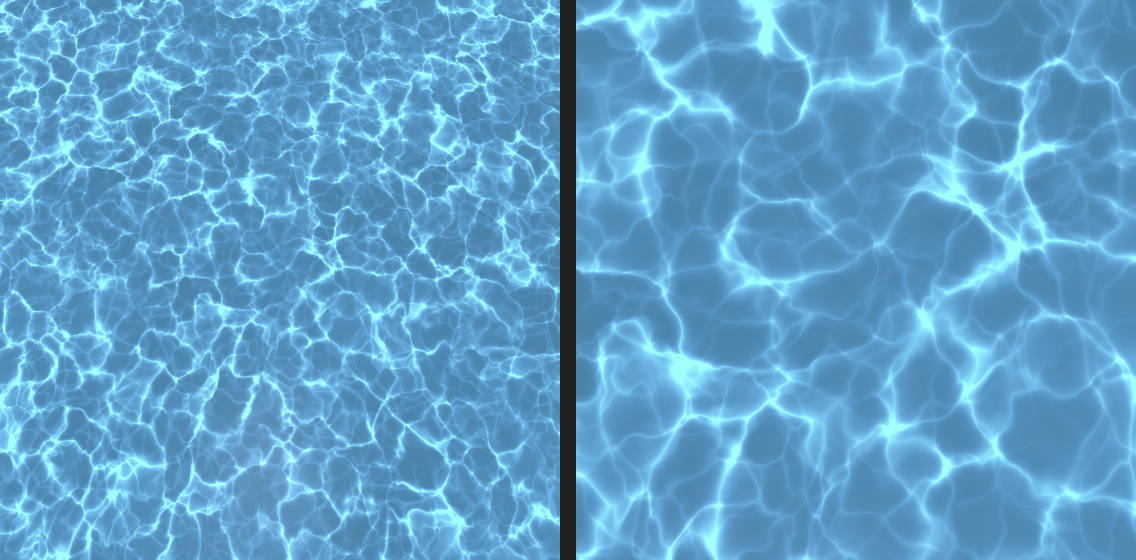
Left, the full canvas; right, a detail of the centre.
Give the GLSL for this texture, as a Shadertoy shader.

```glsl
float hash(vec2 p) {
    vec3 q = fract(vec3(p.xyx) * 0.1031);
    q += dot(q, q.yzx + 33.33);
    return fract((q.x + q.y) * q.z);
}

vec2 hash2(vec2 p) {
    return vec2(hash(p), hash(p + 71.7));
}

float noise(vec2 p) {
    vec2 cell = floor(p);
    vec2 f = fract(p);
    f = f * f * f * (f * (f * 6.0 - 15.0) + 10.0);
    float low = mix(hash(cell), hash(cell + vec2(1, 0)), f.x);
    float high = mix(hash(cell + vec2(0, 1)), hash(cell + vec2(1, 1)), f.x);
    return mix(low, high, f.y);
}

vec2 noise2(vec2 p) {
    return vec2(noise(p), noise(p + 43.3)) - 0.5;
}

mat2 rotation(float angle) {
    float c = cos(angle), s = sin(angle);
    return mat2(c, s, -s, c);
}

// Gap to the second and third nearest cell points, and the id of the nearest
vec3 cellGaps(vec2 p, float jitter) {
    vec2 base = floor(p);
    vec3 nearest = vec3(9.0);
    float id = 0.0;
    for (int y = -1; y <= 1; y++) {
        for (int x = -1; x <= 1; x++) {
            vec2 cell = base + vec2(x, y);
            vec2 point = cell + 0.5 + jitter * (hash2(cell) - 0.5);
            float d = length(point - p);
            if (d < nearest.x) {
                nearest = vec3(d, nearest.xy);
                id = hash(cell + 19.1);
            } else if (d < nearest.y) {
                nearest = vec3(nearest.x, d, nearest.y);
            } else {
                nearest.z = min(nearest.z, d);
            }
        }
    }
    return vec3(nearest.yz - nearest.x, id);
}

// One web of light: thin filaments, one-sided sheets and bright knots
float causticWeb(vec2 p, float lineWidth, float seed) {
    p += seed;
    p += 0.75 * noise2(p * 0.9) + 0.28 * noise2(p * 2.7 + 8.0);
    p += 0.09 * noise2(p * 6.5 + 3.0);
    vec3 gaps = cellGaps(p, 0.92);
    float sheetWidth = mix(0.06, 0.45, gaps.z * gaps.z);
    float filament = exp(-gaps.x / lineWidth);
    float sheet = exp(-gaps.x / sheetWidth);
    float knot = exp(-gaps.y / 0.09);
    float strength = mix(0.3, 1.4, smoothstep(0.15, 0.85, noise(p * 1.1 + 27.0)));
    return strength * (1.3 * filament + sheet + 1.5 * knot);
}

// Pool floor seen at a slant: cells shrink and flatten toward the top
vec2 slantedFloor(vec2 uv, float density) {
    return density * vec2(uv.x - 0.5, 0.8 * uv.y) / (1.35 - 0.4 * uv.y);
}

// Brightness 0 to 5 runs from deep blue to pale cyan
vec3 waterColor(float light) {
    vec3 deepBlue = vec3(0.31, 0.54, 0.70);
    vec3 rise = vec3(0.058, 0.086, 0.125);
    float blueSaturation = 0.0135 * light * light;
    return deepBlue + rise * light - vec3(0.0, 0.0, blueSaturation);
}

void mainImage(out vec4 fragColor, in vec2 fragCoord) {
    vec2 uv = fragCoord / iResolution.y;
    vec2 pool = slantedFloor(uv, 19.5);

    // Finer webs gather around the main one and leave its voids dark
    float mainWeb = causticWeb(pool, 0.075, 40.0);
    float fineWebs = 0.9 * causticWeb(rotation(0.6) * pool * 1.25, 0.08, 90.0)
                   + 0.7 * causticWeb(rotation(2.1) * pool * 1.8, 0.10, 150.0);
    float gathering = 0.3 + 0.7 * clamp(mainWeb, 0.0, 1.0);
    float haze = 0.5 * (noise(pool * 0.35 + 60.0) - 0.5);
    float light = -0.2 + haze + 1.4 * (mainWeb + gathering * fineWebs);

    // Faint grey reflection near the lower middle
    vec2 fromGlare = (uv - vec2(0.47, 0.16)) / vec2(0.13, 0.16);
    float glare = exp(-dot(fromGlare, fromGlare));
    vec3 color = waterColor(clamp(light, -0.3, 5.6));
    color += glare * vec3(0.06, 0.03, 0.025);

    fragColor = vec4(clamp(color, 0.0, 1.0), 1.0);
}
```
